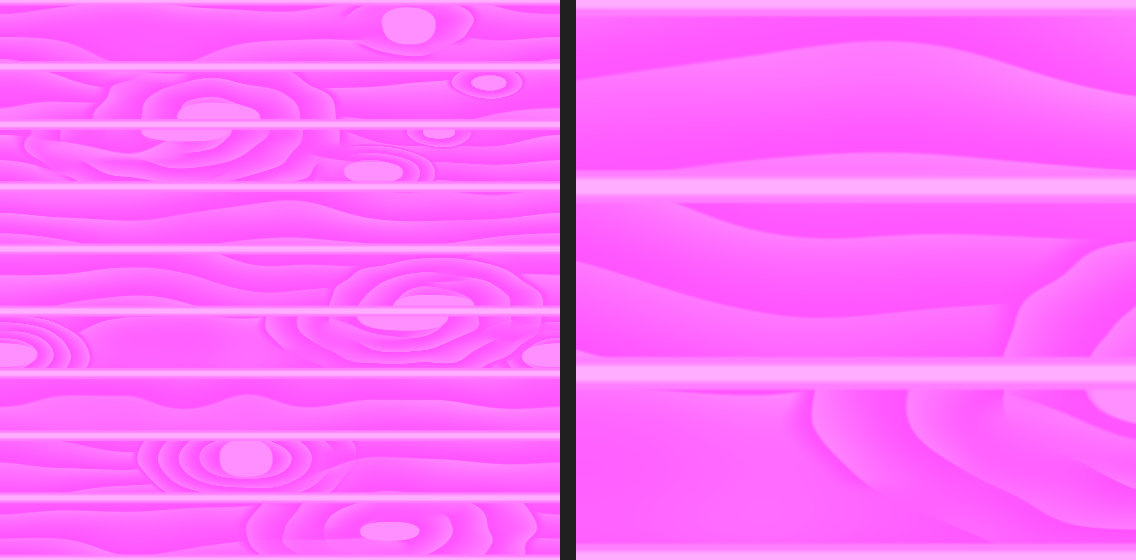
Left, the full canvas; right, a detail of the centre.
Reproduce this texture procedurally as a three.js fragment shader.

```glsl
varying vec2 vUv;

const float PLANKS = 9.0;
const float DARK_WOOD = 0.325;
const float LIGHT_WOOD = 0.53;
const float KNOT_TONE = 0.56;
const float SEAM_SIDE = 0.49;
const float SEAM_CORE = 0.68;
const float RING_SQUASH = 2.2;

float hash(vec2 p) {
  p = fract(p * vec2(0.1031, 0.1137));
  p += dot(p, p.yx + 33.33);
  return fract((p.x + p.y) * p.x * 17.0);
}

// Value noise that wraps across the canvas after the given period
float noise(vec2 p, float period) {
  vec2 cell = floor(p);
  vec2 f = fract(p);
  f = f * f * (3.0 - 2.0 * f);
  float x0 = mod(cell.x, period);
  float x1 = mod(cell.x + 1.0, period);
  float low = mix(hash(vec2(x0, cell.y)), hash(vec2(x1, cell.y)), f.x);
  float high = mix(hash(vec2(x0, cell.y + 1.0)), hash(vec2(x1, cell.y + 1.0)), f.x);
  return mix(low, high, f.y);
}

// Slow rise to a bright rim, followed by a crisp drop
float rimGradient(float x, float edge) {
  float f = fract(x);
  return pow(f, 1.35) * (1.0 - smoothstep(1.0 - edge, 1.0, f));
}

float grain(float x, float v, float row) {
  float seed = row * 7.0 + 3.0;
  float bend = noise(vec2(x * 4.0, v * 1.2 + seed), 4.0);
  float ripple = noise(vec2(x * 9.0, v * 1.5 + seed + 80.0), 9.0);
  float lines = v * 1.9 + bend * 1.7 + ripple * 0.35 + hash(vec2(row, 5.0));
  float strength = mix(0.55, 1.1, noise(vec2(x * 6.0, v * 2.0 + seed + 160.0), 6.0));
  return rimGradient(lines, 0.05) * strength + 0.06 * bend;
}

// Adds a pale heart and the growth rings around it, within one plank
void addKnot(vec2 uv, float row, vec2 center, vec2 radii, float spacing, float reach,
             inout float shade, inout float heart) {
  if (floor(center.y * PLANKS) != row) return;
  vec2 q = uv - center;
  q.x = fract(q.x + 0.5) - 0.5;

  float wobble = noise(vec2(uv.x * 16.0, uv.y * 34.0), 16.0) - 0.5;
  float ring = (length(q * vec2(1.0, RING_SQUASH)) - radii.x) / spacing + wobble * 0.4;
  float patches = noise(vec2(uv.x * 10.0, uv.y * 22.0 + 50.0), 10.0);
  float cover = 1.0 - smoothstep(reach, reach + 0.35, ring);
  float rings = rimGradient(ring, 0.05) * mix(0.6, 1.1, patches);
  shade = mix(shade, rings, cover * smoothstep(0.05, 0.35, patches));

  vec2 a = pow(abs(q) / radii, vec2(2.4));
  float outline = pow(a.x + a.y, 1.0 / 2.4) + wobble * 0.12;
  heart = max(heart, 1.0 - smoothstep(0.96, 1.04, outline));
}

void main() {
  vec2 uv = vUv;

  // Plank rows, with the highest seam set slightly lower
  float shift = smoothstep(0.80, 0.88, uv.y) * (1.0 - smoothstep(0.89, 0.97, uv.y));
  float plank = uv.y * PLANKS + 0.07 * shift;
  float row = floor(plank);

  // Flowing grain
  float shade = grain(uv.x, fract(plank), row);
  float heart = 0.0;

  // Round and oval knots
  addKnot(uv, row, vec2(0.731, 0.954), vec2(0.048, 0.033), 0.066, 1.0, shade, heart);
  addKnot(uv, row, vec2(0.875, 0.852), vec2(0.029, 0.012), 0.035, 1.0, shade, heart);
  addKnot(uv, row, vec2(0.667, 0.692), vec2(0.053, 0.020), 0.028, 2.0, shade, heart);
  addKnot(uv, row, vec2(0.784, 0.764), vec2(0.030, 0.012), 0.030, 1.0, shade, heart);
  addKnot(uv, row, vec2(0.000, 0.365), vec2(0.068, 0.021), 0.032, 3.0, shade, heart);
  addKnot(uv, row, vec2(0.440, 0.182), vec2(0.048, 0.034), 0.037, 4.0, shade, heart);
  addKnot(uv, row, vec2(0.697, 0.051), vec2(0.053, 0.017), 0.068, 3.0, shade, heart);

  // Wide knots split and displaced by a seam
  addKnot(uv, row, vec2(0.388, 0.790), vec2(0.073, 0.026), 0.074, 2.0, shade, heart);
  addKnot(uv, row, vec2(0.328, 0.766), vec2(0.076, 0.018), 0.070, 3.0, shade, heart);
  addKnot(uv, row, vec2(0.775, 0.455), vec2(0.071, 0.018), 0.060, 2.0, shade, heart);
  addKnot(uv, row, vec2(0.721, 0.432), vec2(0.078, 0.022), 0.055, 3.0, shade, heart);

  float green = mix(DARK_WOOD, LIGHT_WOOD, clamp(shade, 0.0, 1.0));
  green = mix(green, KNOT_TONE, heart);

  // Rounded pale seams
  float seam = abs(fract(plank + 0.5) - 0.5) / PLANKS;
  green = mix(green, SEAM_SIDE, 1.0 - smoothstep(0.0085, 0.0110, seam));
  green = mix(green, SEAM_CORE, 1.0 - smoothstep(0.0025, 0.0075, seam));

  gl_FragColor = vec4(1.0, green, 1.0, 1.0);
}
```
